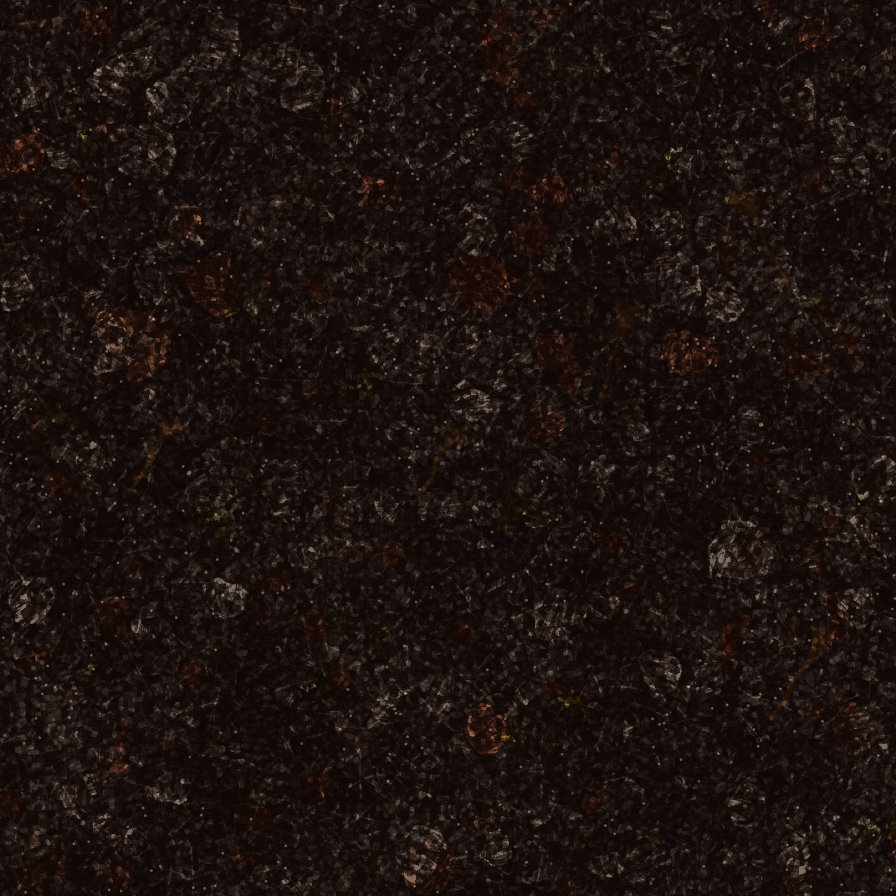
This texture is drawn by a Shadertoy shader. Its source:

```glsl
// Dark forest soil: cellular grit, crumbled leaf flakes with pale rims,
// fine crossing fibres, rusty patches, a few golden stalks and wet glints.
// One tone value is built up in layers, then mapped to a brown colour ramp.

vec4 hash4(vec2 p) {
    vec4 q = fract(p.xyxy * vec4(.1031, .1030, .0973, .1099));
    q += dot(q, q.wzxy + 33.33);
    return fract((q.xxyz + q.yzzw) * q.zywx);
}

mat2 turn(float a) {
    return mat2(cos(a), sin(a), -sin(a), cos(a));
}

// Layered sines, roughly -1 to 1
float sines(vec2 p) {
    float sum = 0., amp = .5;
    for (int i = 0; i < 5; i++) {
        sum += amp * sin(p.x + 1.5 * sin(p.y * 1.2 + float(i)));
        p = mat2(1.36, 1.02, -1.02, 1.36) * p + 1.7;
        amp *= .62;
    }
    return sum;
}

// Cellular noise: nearest distance, second distance, random value of the cell
vec3 cells(vec2 p) {
    vec3 best = vec3(9., 9., 0.);
    vec2 base = floor(p);
    for (int j = -1; j <= 1; j++)
    for (int i = -1; i <= 1; i++) {
        vec2 id = base + vec2(i, j);
        vec4 h = hash4(id + 11.);
        float d = length(p - id - h.xy);
        if (d < best.x) best = vec3(d, best.x, h.z);
        else best.y = min(best.y, d);
    }
    return best;
}

// Thin, slightly bent fibres, one per cell
float fibres(vec2 uv, float n) {
    vec2 p = turn(n) * uv * n, base = floor(p);
    float light = 0.;
    for (int j = -1; j <= 1; j++)
    for (int i = -1; i <= 1; i++) {
        vec2 id = base + vec2(i, j);
        vec4 h = hash4(id + n * 3.);
        vec2 q = turn(6.283 * h.z) * (p - id - .25 - .5 * h.xy);
        q.y += (h.x - .5) * .5 * q.x * q.x;
        float reach = .3 + .55 * h.y;
        float line = smoothstep(.0017 * n, .0003 * n, abs(q.y));
        light = max(light, line * smoothstep(reach, reach * .6, abs(q.x)) * h.w * h.w);
    }
    return light;
}

// Overlapping leaf flakes: shadow, streaked body and pale broken rim
void flakes(vec2 uv, float n, float strength, inout float tone, inout float rust) {
    vec2 p = uv * n;
    p += .06 * vec2(sines(p * 3.), sines(p * 3. + 9.));
    vec2 base = floor(p);
    for (int j = -1; j <= 1; j++)
    for (int i = -1; i <= 1; i++) {
        vec2 id = base + vec2(i, j);
        vec4 h = hash4(id + n), k = hash4(id + n + 57.);
        if (k.x > .65) continue;
        vec2 q = turn(6.283 * h.z) * (p - id - .25 - .5 * h.xy);
        q.x *= 1. + .5 * h.w;
        float a = atan(q.y, q.x);
        float wobble = 1. + .1 * sin(3. * a + 6. * k.y) + .05 * sin(7. * a + 6. * k.z);
        float d = length(q) * wobble - .26 - .25 * k.y;
        float inside = smoothstep(.0015 * n, -.0015 * n, d);
        float show = k.w * k.w * k.w * strength;
        float streak = sines(q * vec2(5., 28.) + k.zw * 40.);
        float body = (.05 + .3 * show) * exp(1.4 * streak);
        float rim = exp(-abs(d + .025) / (.0016 * n)) * smoothstep(-.7, .9, sin(a * 2. + 6. * k.z) + streak);
        tone *= mix(1. - .55 * exp(-12. * max(d, 0.)), 1., inside);
        tone = mix(tone, tone * .5 + body, inside * .85) + inside * rim * (.06 + .5 * show);
        rust = mix(rust, step(.91, k.z) * .8, inside * .7);
    }
}

void mainImage(out vec4 fragColor, in vec2 fragCoord) {
    vec2 uv = fragCoord / iResolution.y;

    // Broad light and dark ground, with rusty patches
    float broad = sines(uv * 13. + 2.);
    float tone = .19 * exp(.5 * broad);
    float rust = smoothstep(.6, 1.1, sines(uv * 24. + 31.));

    flakes(uv, 9., .5, tone, rust);
    flakes(uv, 22., .6, tone, rust);
    flakes(uv, 14., 1., tone, rust);

    // Fibres at several lengths
    for (float n = 13.; n < 70.; n *= 1.45) tone += .3 * fibres(uv, n);

    // Coarse crumbs and fine grit
    vec3 crumb = cells(uv * 58. + .4 * sines(uv * 70.));
    vec3 grit = cells(uv * 175.);
    float grain = (.3 + 1.7 * grit.z * grit.z) * (.55 + .9 * crumb.z);
    grain *= mix(.4, 1., smoothstep(0., .35, crumb.y - crumb.x));
    grain *= mix(.6, 1., smoothstep(0., .3, grit.y - grit.x));
    tone *= grain;

    // Brown ramp, tinted by rust and faint moss
    vec3 color = vec3(.055, .023, .016) + min(tone, 1.1) * vec3(.4, .36, .325);
    color *= mix(vec3(1), vec3(1.45, .85, .5), rust);
    color *= mix(vec3(1), vec3(.95, 1.15, .65), smoothstep(.7, 1.1, sines(uv * 19. + 77.)));

    // Golden stalks, frayed at the wide end
    for (int i = 0; i < 5; i++) {
        vec4 h = hash4(vec2(i, 8));
        vec2 q = turn((h.z - .5) * 1.2) * (uv - .1 - .8 * h.xy);
        q.x += .006 * sines(q * 40.);
        float along = clamp(q.y / (.08 + .08 * h.w), 0., 1.);
        float width = .004 + .018 * smoothstep(.6, 1., along);
        float stalk = smoothstep(width, width * .4, abs(q.x)) * smoothstep(0., .01, q.y) * smoothstep(1., .85, along);
        color = mix(color, vec3(.27, .15, .045) * (.35 + .7 * grain), stalk * .65);
    }

    // Clustered wet glints
    vec3 glint = cells(uv * 88. + 40.);
    float chance = .91 - .1 * sines(uv * 16. + 50.);
    float spark = smoothstep(.2, .06, glint.x) * smoothstep(chance, chance + .05, glint.z);
    color += spark * vec3(.36, .3, .29);

    fragColor = vec4(color, 1.);
}
```
